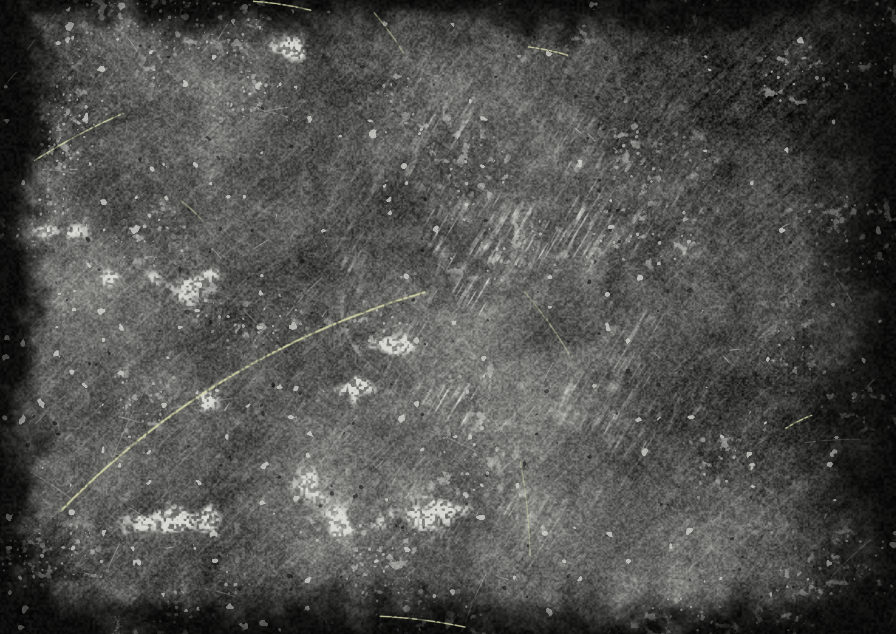
A Shadertoy shader for this texture:

```glsl
#define BASE_TONE 0.300
#define CLOUD_AMOUNT 0.25
#define MOTTLE_AMOUNT 0.18
#define GRAIN_AMOUNT 0.29
#define HATCH_AMOUNT 0.30
#define SCRATCH_COUNT 64
#define PALE vec3(0.85, 0.85, 0.83)
#define BRASS vec3(0.84, 0.85, 0.66)
#define WARMTH vec3(1.0, 1.0, 0.975)
// Worn patches: centre, half size
const vec4 flakes[11] = vec4[11](
    vec4(.487,.232,.034,.028), vec4(.541,.172,.036,.024), vec4(.268,.185,.080,.020),
    vec4(.323,.369,.022,.016), vec4(.292,.554,.050,.026), vec4(.627,.456,.042,.014),
    vec4(.554,.387,.030,.015), vec4(.181,.563,.024,.012), vec4(.664,.188,.085,.024),
    vec4(.465,.922,.028,.022), vec4(.101,.635,.040,.014));
// Broad light and shade: centre, radius, strength
const vec4 glows[10] = vec4[10](
    vec4(.74,.46,.17,.12), vec4(.85,.29,.20,.08), vec4(.60,.19,.15,.13),
    vec4(.12,.57,.12,.10), vec4(.24,.31,.16,.05), vec4(.90,.70,.15,.08),
    vec4(.38,.87,.14,.05), vec4(1.27,.93,.26,-.09), vec4(1.24,.30,.22,-.08),
    vec4(1.08,.08,.12,.10));
// Distinct scratches: start, end
const vec4 cuts[9] = vec4[9](
    vec4(.055,.747,.194,.821), vec4(.600,.028,.733,.011), vec4(.821,.271,.836,.124),
    vec4(.828,.539,.897,.443), vec4(.286,.683,.317,.655), vec4(.590,.980,.636,.917),
    vec4(.834,.926,.895,.913), vec4(1.24,.325,1.28,.345), vec4(.400,.998,.490,.984));

vec2 hash2(vec2 p) {
    vec3 q = fract(p.xyx * vec3(.1031, .1030, .0973));
    q += dot(q, q.yzx + 33.33);
    return fract((q.xx + q.yz) * q.zy);
}
float noise(vec2 p) {
    vec2 i = floor(p), f = fract(p);
    f = f * f * (3.0 - 2.0 * f);
    return mix(mix(hash2(i).x, hash2(i + vec2(1, 0)).x, f.x),
               mix(hash2(i + vec2(0, 1)).x, hash2(i + 1.0).x, f.x), f.y);
}
float fbm(vec2 p) {
    float sum = 0.0, amp = 0.53;
    for (int i = 0; i < 4; i++, amp *= 0.5) {
        sum += amp * noise(p);
        p = mat2(1.6, 1.2, -1.2, 1.6) * p + 7.3;
    }
    return sum;
}
// One ragged chip per cell, kept with the given chance
float specks(vec2 p, float scale, float chance) {
    vec2 cell = floor(p * scale), r = hash2(cell + scale);
    vec2 q = fract(p * scale) - mix(vec2(.3), vec2(.7), hash2(cell + 91.0));
    float radius = mix(.05, .2, r.y * r.y), aa = scale / iResolution.y * .6;
    float d = length(q) + .35 * (noise(p * 190.0) - .5);
    return step(r.x, chance) * (1.0 - smoothstep(radius - aa, radius + aa, d));
}
// Segment bowed sideways by a share of its length
float stroke(vec2 p, vec2 a, vec2 b, float bow, float width) {
    float len = length(b - a), aa = 1.0 / iResolution.y;
    vec2 u = (b - a) / len, q = p - a;
    float t = dot(q, u) / len, s = clamp(t, 0.0, 1.0);
    float side = dot(q, vec2(-u.y, u.x)) - bow * len * 4.0 * s * (1.0 - s);
    float d = length(vec2((t - s) * len, side));
    return 1.0 - smoothstep(max(width - aa, 0.0), width + aa, d);
}
// Fine parallel rubbing along an angle
float hatch(vec2 p, float angle, float pitch) {
    vec2 u = vec2(cos(angle), sin(angle));
    vec2 q = vec2(dot(p, vec2(-u.y, u.x)) * pitch, dot(p, u) * 24.0);
    return smoothstep(.5, .95, noise(q)) * (.4 + noise(p * 90.0));
}
void mainImage(out vec4 fragColor, in vec2 fragCoord) {
    vec2 p = fragCoord / iResolution.y;
    float aspect = iResolution.x / iResolution.y;
    float cloud = fbm(p * 6.0), rough = fbm(p * 30.0 + 5.0), grit = noise(p * 250.0);
    // Clouded ground and broad glows
    float tone = BASE_TONE + CLOUD_AMOUNT * (cloud - .5) + MOTTLE_AMOUNT * (rough - .5);
    for (int i = 0; i < 10; i++) {
        vec2 q = (p - glows[i].xy) / glows[i].z;
        tone += glows[i].w * exp(-dot(q, q)) * (.5 + cloud);
    }
    // Rubbed hatching, dense in the centre and faint elsewhere
    vec2 c = (p - vec2(.82, .52)) / vec2(.27, .36);
    float rubbed = exp(-dot(c, c)) * smoothstep(.38, .65, fbm(p * 11.0 + 3.0));
    tone += HATCH_AMOUNT * rubbed * (hatch(p, 1.03, 260.0) + .5 * hatch(p, 1.2, 170.0));
    tone += .07 * hatch(p, .75, 240.0) * (1.0 - rubbed) + .06 * hatch(p, -.6, 210.0) * cloud;
    tone -= .1 * smoothstep(.9, 1.3, p.x) * smoothstep(.4, .9, p.y) * hatch(p, .78, 150.0);
    tone += GRAIN_AMOUNT * (.45 * grit + .55 * noise(p * 410.0) - .5);
    // Flaked patches and scattered chips
    float pale = 0.0;
    for (int i = 0; i < 11; i++) {
        float m = 1.0 - length((p - flakes[i].xy) / flakes[i].zw) + 2.4 * (rough - .46);
        pale = max(pale, smoothstep(.0, .8, m) * (.25 + .75 * smoothstep(.25, .65, grit)));
    }
    float leftSide = 1.0 - smoothstep(.3, .8, p.x);
    float clump = smoothstep(.45, .65, fbm(p * 8.0 + 20.0));
    pale = max(pale, .75 * specks(p, 40.0, .07 + .09 * leftSide));
    pale = max(pale, .65 * clump * specks(p, 85.0, .2 + .3 * leftSide));
    pale = max(pale, .5 * clump * smoothstep(.62, .76, fbm(p * 75.0)));
    tone *= 1.0 - .5 * specks(p + 3.0, 62.0, .06);
    // Short scratches, alternating between two main directions
    for (int i = 0; i < SCRATCH_COUNT; i++) {
        vec2 a = hash2(vec2(i, 3)) * vec2(aspect, 1.0), r = hash2(vec2(i, 8));
        float angle = i % 2 == 0 ? mix(.75, 1.2, r.x) : mix(-1.0, .6, r.x);
        vec2 b = a + mix(.012, .12, r.y * r.y) * vec2(cos(angle), sin(angle));
        float wear = smoothstep(.2, .6, noise(p * 120.0));
        pale = max(pale, mix(.5, .25, r.y) * wear * stroke(p, a, b, .02, .0003));
    }
    // Dark worn border
    float wobble = .07 * (cloud - .5) + .07 * (rough - .5);
    vec2 near = smoothstep(vec2(.015, -.01), vec2(.1, .09), p + wobble);
    vec2 far = smoothstep(vec2(.0, -.01), vec2(.19, .085), vec2(aspect, 1.0) - p + wobble);
    float border = near.x * near.y * far.x * far.y;
    tone = mix(.015 + .07 * grit, tone, border);
    pale *= mix(.4, 1.0, border);
    // Long arc, ghost arc and distinct cuts
    float brass = .9 * stroke(p, vec2(.096, .194), vec2(.67, .539), .066, .0016);
    tone += .09 * rough * 2.0 * stroke(p, vec2(.559, .592), vec2(.596, .413), -.2, .003);
    for (int i = 0; i < 9; i++) {
        float strength = (i < 2 || i > 5) ? .85 : .5;
        brass = max(brass, strength * stroke(p, cuts[i].xy, cuts[i].zw, .02, .0007));
    }
    brass *= .45 + .55 * smoothstep(.2, .55, grit);
    vec3 color = mix(max(tone, .015) * WARMTH, PALE, pale);
    fragColor = vec4(mix(color, BRASS, brass), 1.0);
}
```
